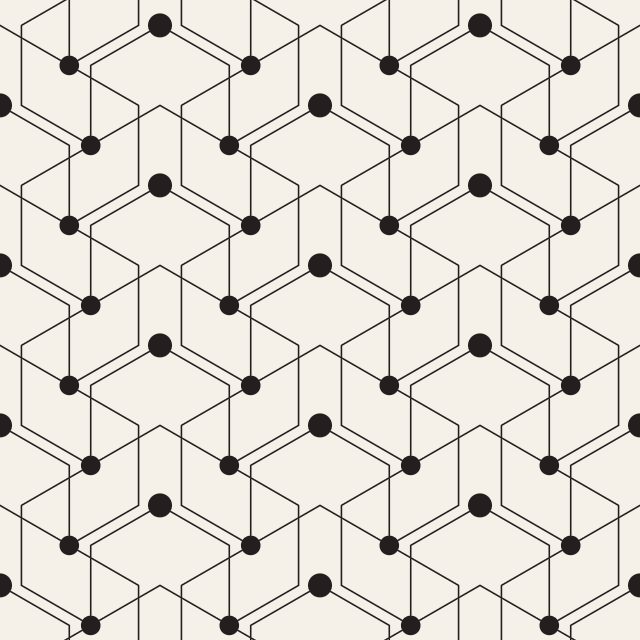
Reproduce this pattern procedurally as a WebGL 2 fragment shader.

```glsl
#version 300 es
precision highp float;

uniform vec2 u_resolution;
out vec4 fragColor;

// Lengths are in grid steps, SPAN of which cross the canvas
const float SPAN = 16.0;
const vec2 CELL = vec2(8.0, 4.0);          // 2 repeats across, 4 down
const vec2 FIRST_DOT = vec2(4.0, 0.635);   // measured from the top left
const float COLUMN = 1.7320508;            // spacing of the vertical lines
const float LINE_HALF_WIDTH = 0.02;
const float BIG_RADIUS = 0.3;
const float SMALL_RADIUS = 0.245;
const vec3 PAPER = vec3(0.96, 0.945, 0.912);
const vec3 INK = vec3(0.138, 0.122, 0.122);

float segment(vec2 p, vec2 a, vec2 b) {
    vec2 pa = p - a, ba = b - a;
    return length(pa - ba * clamp(dot(pa, ba) / dot(ba, ba), 0.0, 1.0));
}

// Right half of one motif, y pointing down from the big dot
float motif(vec2 p) {
    // Roof and wall
    float lines = segment(p, vec2(0.0), vec2(COLUMN, 1.0));
    lines = min(lines, segment(p, vec2(COLUMN, 1.0), vec2(COLUMN, 3.0)));
    // Lower peak with its hooked arm
    vec2 elbow = vec2(2.0 * COLUMN, 4.0);
    vec2 heel = vec2(2.0 * COLUMN, 6.0);
    lines = min(lines, segment(p, vec2(0.0, 2.0), elbow));
    lines = min(lines, segment(p, elbow, heel));
    lines = min(lines, segment(p, heel, vec2(COLUMN, 7.0)));
    // Dots
    float bigDot = length(p) - BIG_RADIUS;
    float smallDot = length(p - vec2(COLUMN, 3.0)) - SMALL_RADIUS;
    return min(lines - LINE_HALF_WIDTH, min(bigDot, smallDot));
}

// Two interleaved lattices; motifs overlap their vertical neighbours
float pattern(vec2 p) {
    float d = SPAN;
    for (int lattice = 0; lattice < 2; lattice++) {
        vec2 q = p - FIRST_DOT - 0.5 * CELL * float(lattice);
        q.x = abs(mod(q.x + 0.5 * CELL.x, CELL.x) - 0.5 * CELL.x);
        q.y = mod(q.y, CELL.y);
        for (int row = -1; row <= 1; row++) {
            d = min(d, motif(q + vec2(0.0, CELL.y * float(row))));
        }
    }
    return d;
}

void main() {
    vec2 uv = gl_FragCoord.xy / u_resolution;
    float d = pattern(SPAN * vec2(uv.x, 1.0 - uv.y));
    float pixel = SPAN / min(u_resolution.x, u_resolution.y);
    float coverage = clamp(0.5 - d / pixel, 0.0, 1.0);
    fragColor = vec4(mix(PAPER, INK, coverage), 1.0);
}
```
